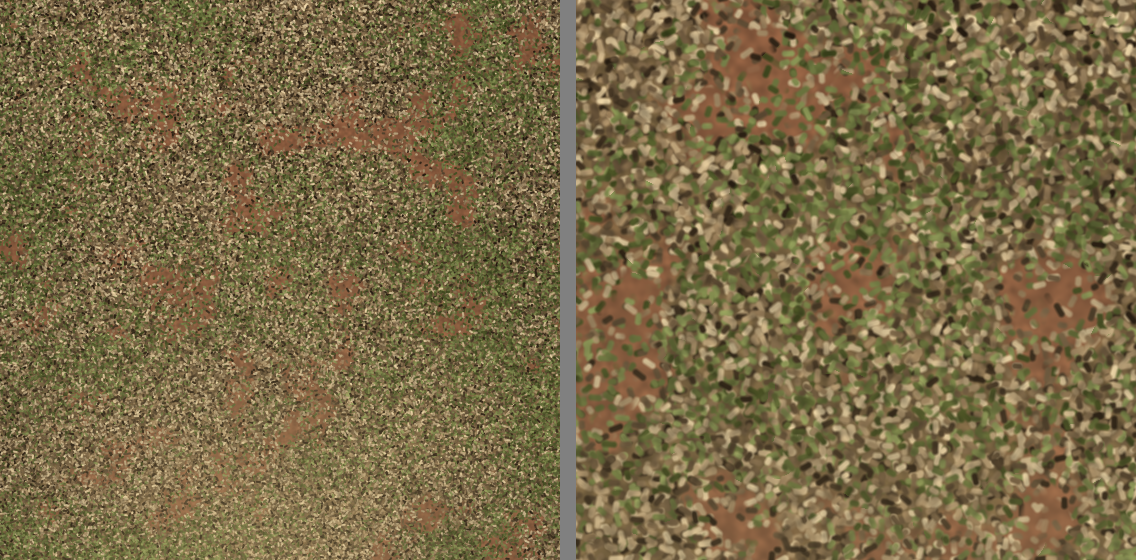
Left: the whole. Right: its middle third, enlarged.
Reproduce this texture procedurally as a three.js fragment shader.

```glsl
// Worn dry lawn: short straw and green blades over patches of bare red soil.
varying vec2 vUv;

const vec3 PALE_STRAW = vec3(0.83, 0.75, 0.59);
const vec3 STRAW      = vec3(0.55, 0.45, 0.32);
const vec3 SHADOW     = vec3(0.13, 0.09, 0.05);
const vec3 LEAF       = vec3(0.53, 0.575, 0.33);
const vec3 DARK_LEAF  = vec3(0.21, 0.245, 0.09);
const vec3 THATCH     = vec3(0.42, 0.34, 0.22);
const vec3 SOIL       = vec3(0.53, 0.345, 0.235);
const vec3 HAZE       = vec3(0.52, 0.465, 0.32);

const float BLADE_CELLS = 145.0;
const float BLADE_RADIUS = 0.26;
const float EDGE = 0.17;

float hash(vec2 p) {
  return fract(sin(dot(p, vec2(127.1, 311.7))) * 43758.5453);
}

float valueNoise(vec2 p) {
  vec2 cell = floor(p);
  vec2 f = fract(p);
  f = f * f * (3.0 - 2.0 * f);
  float low = mix(hash(cell), hash(cell + vec2(1.0, 0.0)), f.x);
  float high = mix(hash(cell + vec2(0.0, 1.0)), hash(cell + vec2(1.0)), f.x);
  return mix(low, high, f.y);
}

float fbm(vec2 p) {
  float sum = 0.0;
  float weight = 0.5;
  for (int i = 0; i < 4; i++) {
    sum += weight * valueNoise(p);
    p = mat2(1.6, 1.2, -1.2, 1.6) * p + 17.3;
    weight *= 0.5;
  }
  return sum / 0.9375;
}

float segmentDistance(vec2 p, vec2 a, vec2 b) {
  vec2 ab = b - a;
  return length(p - a - ab * clamp(dot(p - a, ab) / dot(ab, ab), 0.0, 1.0));
}

mat2 rotation(float angle) {
  float c = cos(angle);
  float s = sin(angle);
  return mat2(c, s, -s, c);
}

// Bare ground gathers along a worn diagonal track.
float bareSoil(vec2 uv) {
  float d = segmentDistance(uv, vec2(0.36, 0.46), vec2(0.67, 0.82));
  float track = exp(-d * d / 0.018);
  return smoothstep(0.55, 0.86, fbm(uv * 15.0 + 3.7) + 0.15 * track);
}

vec3 bladeColor(float kind, float tone, float greenShare) {
  vec3 green = mix(DARK_LEAF, LEAF, tone);
  vec3 dry = mix(SHADOW, STRAW, min(tone * 2.0, 1.0));
  dry = mix(dry, PALE_STRAW, max(tone * 2.0 - 1.0, 0.0));
  return mix(dry, green, step(kind, greenShare));
}

// Lays one jittered layer of short, randomly turned blades over the ground.
vec3 addBlades(vec3 ground, vec2 p, float seed, float soil, float greenShare) {
  vec2 home = floor(p);
  for (int y = -1; y <= 1; y++) {
    for (int x = -1; x <= 1; x++) {
      vec2 cell = home + vec2(float(x), float(y));
      vec2 id = cell + seed;
      vec2 center = cell + vec2(hash(id + 0.31), hash(id + 5.73));
      float angle = 6.2832 * hash(id + 9.17);
      float reach = mix(0.05, 0.40, hash(id + 2.59));
      vec2 along = reach * vec2(cos(angle), sin(angle));
      float d = segmentDistance(p, center - along, center + along);
      float cover = 1.0 - smoothstep(BLADE_RADIUS - EDGE, BLADE_RADIUS + EDGE, d);
      cover *= smoothstep(-0.1, 0.1, hash(id + 7.41) - soil * 0.9 + 0.1);
      vec3 blade = bladeColor(hash(id + 3.83), hash(id + 8.29), greenShare);
      ground = mix(ground, blade, cover);
    }
  }
  return ground;
}

void main() {
  float soil = bareSoil(vUv);
  float greenShare = clamp(0.42 + 1.4 * (fbm(vUv * 6.0 + 21.0) - 0.5), 0.12, 0.75);

  // Ground with faint mottling
  vec3 color = mix(THATCH, SOIL, smoothstep(0.0, 0.5, soil));
  color *= 0.9 + 0.2 * valueNoise(vUv * 160.0);

  // Blade layers, each turned to hide its grid
  for (int i = 0; i < 3; i++) {
    float layer = float(i);
    vec2 p = rotation(0.4 + layer * 1.1) * vUv * BLADE_CELLS;
    color = addBlades(color, p, layer * 37.0, soil, greenShare);
  }

  // Fine light and shade between the blades, calmer on bare soil
  float speckle = valueNoise(rotation(0.7) * vUv * 250.0) - 0.5;
  color *= 1.0 + 0.42 * speckle * (1.0 - 0.7 * soil);

  // Soft light and weaker contrast toward the lower middle
  vec2 fromGlow = (vUv - vec2(0.48, 0.06)) * vec2(1.3, 1.6);
  float glow = exp(-dot(fromGlow, fromGlow) * 3.0);
  color = mix(color, HAZE, 0.02 + 0.36 * glow);
  color *= 0.97 + 0.15 * glow + 0.16 * (fbm(vUv * 4.0 + 50.0) - 0.5);

  gl_FragColor = vec4(color, 1.0);
}
```
